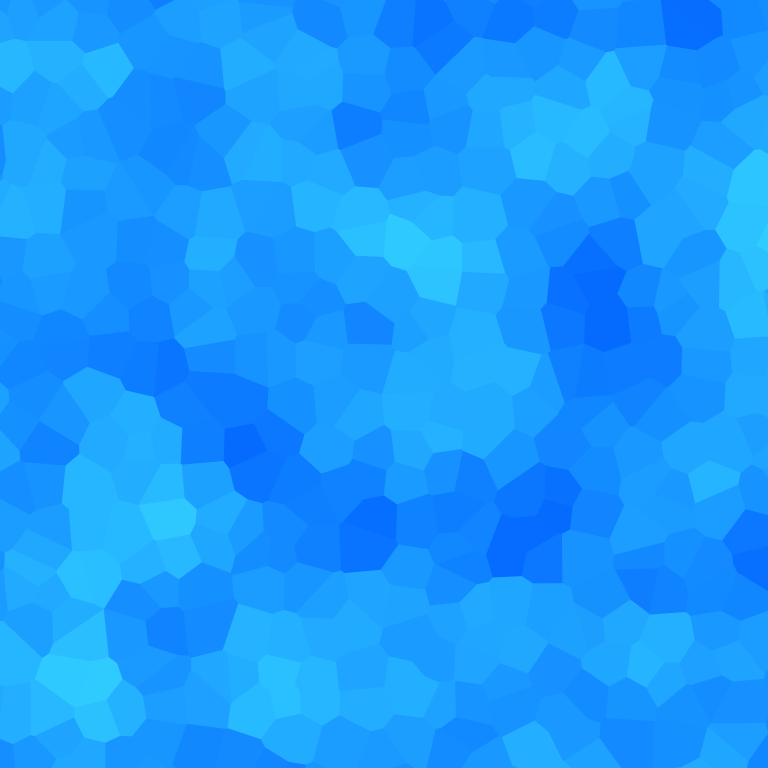
Write a WebGL 2 fragment shader that draws this texture.

```glsl
#version 300 es
precision highp float;
precision highp int;

// Mosaic of flat, irregular polygons in shades of azure.
// A jittered Voronoi diagram forms the facets; each facet takes one tone
// from layered gradient noise sampled at its seed point.

uniform vec2 u_resolution;
out vec4 fragColor;

const float FACETS = 20.0;        // seeds across the canvas
const float JITTER = 0.92;        // 0 = regular grid, 1 = fully scattered
const float CLOUD_SCALE = 4.6;    // broad light and dark patches per canvas
const int   CLOUD_OCTAVES = 3;
const float CLOUD_GAIN = 0.5;     // strength of each finer octave
const float TONE_MEAN = 0.45;
const float TONE_CONTRAST = 0.76;
const vec3  DEEP_BLUE = vec3(0.02, 0.42, 1.0);
const vec3  PALE_CYAN = vec3(0.20, 0.83, 1.0);
const float TAU = 6.2831853;

// Integer hash: two random values in 0..1 per lattice point and salt
vec2 hash2(vec2 cell, int salt) {
    uvec3 v = uvec3(ivec3(ivec2(cell), salt)) * 1664525u + 1013904223u;
    v.x += v.y * v.z; v.y += v.z * v.x; v.z += v.x * v.y;
    v ^= v >> 16u;
    v.x += v.y * v.z; v.y += v.z * v.x; v.z += v.x * v.y;
    return vec2(v.xy >> 8u) / 16777216.0;
}

float cornerSlope(vec2 cell, vec2 offset, int salt) {
    float angle = TAU * hash2(cell, salt).x;
    return dot(vec2(cos(angle), sin(angle)), offset);
}

float gradientNoise(vec2 p, int salt) {
    vec2 cell = floor(p);
    vec2 f = p - cell;
    vec2 fade = f * f * f * (f * (f * 6.0 - 15.0) + 10.0);
    vec2 e = vec2(1.0, 0.0);
    float low = mix(cornerSlope(cell, f, salt),
                    cornerSlope(cell + e.xy, f - e.xy, salt), fade.x);
    float high = mix(cornerSlope(cell + e.yx, f - e.yx, salt),
                     cornerSlope(cell + e.xx, f - e.xx, salt), fade.x);
    return mix(low, high, fade.y);
}

float clouds(vec2 p) {
    float sum = 0.0;
    float amplitude = 1.0;
    for (int i = 0; i < CLOUD_OCTAVES; i++) {
        sum += amplitude * gradientNoise(p + 0.37 * float(i), 11 + i);
        p *= 2.0;
        amplitude *= CLOUD_GAIN;
    }
    return sum;
}

// Flat colour of the facet grown from a seed
vec3 facetColor(vec2 seed) {
    float tone = TONE_MEAN + TONE_CONTRAST * clouds(seed * CLOUD_SCALE / FACETS);
    return mix(DEEP_BLUE, PALE_CYAN, clamp(tone, 0.0, 1.0));
}

void main() {
    float side = min(u_resolution.x, u_resolution.y);
    vec2 p = gl_FragCoord.xy / side * FACETS;
    float pixel = FACETS / side;

    // Find the two closest seeds
    vec2 home = floor(p);
    vec2 nearest = p;
    vec2 second = p;
    float d1 = 1e5;
    float d2 = 1e5;
    for (int y = -2; y <= 2; y++) {
        for (int x = -2; x <= 2; x++) {
            vec2 cell = home + vec2(x, y);
            vec2 seed = cell + 0.5 + JITTER * (hash2(cell, 3) - 0.5);
            vec2 toSeed = seed - p;
            float d = dot(toSeed, toSeed);
            if (d < d1) {
                second = nearest; d2 = d1;
                nearest = seed;   d1 = d;
            } else if (d < d2) {
                second = seed;    d2 = d;
            }
        }
    }

    // Blend across the shared edge over one pixel
    float edge = (d2 - d1) / (2.0 * max(distance(nearest, second), 1e-4));
    float cover = clamp(0.5 + edge / pixel, 0.0, 1.0);
    vec3 color = mix(facetColor(second), facetColor(nearest), cover);
    fragColor = vec4(color, 1.0);
}
```
